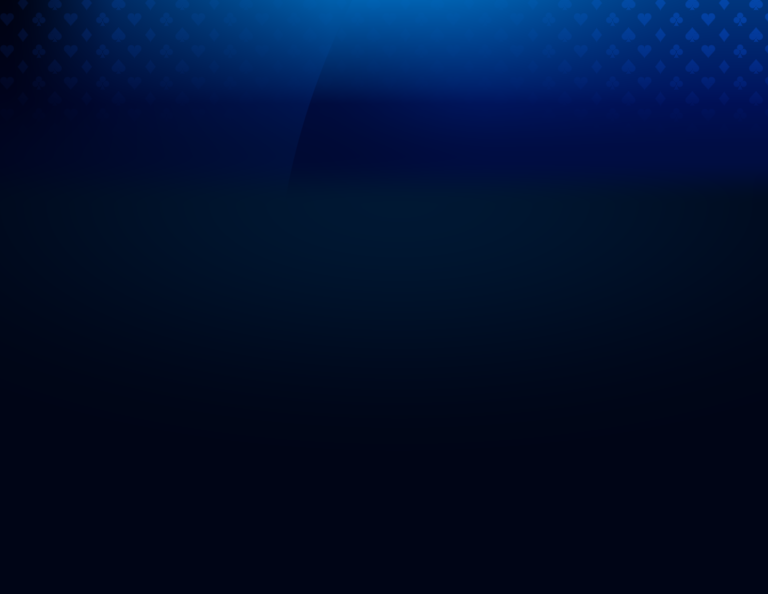
Write a Shadertoy shader that draws this background.

```glsl
// A dark navy backdrop with a blue lit band along the top, split by a curved
// sheen edge. Card suits repeat on a staggered lattice and fade downwards;
// below the band a soft elliptical glow sinks into near black.
#define STEP 0.02683                       // half spacing of the suit lattice
#define SUIT_SIZE 0.0122                   // suit radius, in canvas heights
#define SUIT_TINT vec3(0.012, 0.065, 0.17) // light added by a suit
#define BAND_TOP 0.262                     // depth where the band starts to fade
#define BAND_END 0.345                     // depth where the band is gone
#define FLOOR_COLOR vec3(0.0, 0.021, 0.088)
#define GLOW_COLOR vec3(0.0, 0.072, 0.112)

float heart(vec2 q) {
    q.x = abs(q.x);
    float lobe = length(q - vec2(0.45, 0.3)) - 0.5;
    float core = length(q) - 0.4;
    float tip = max(dot(q - vec2(0.0, -0.95), vec2(0.743, -0.669)), q.y + 0.03);
    return min(min(lobe, core), tip);
}

float stem(vec2 q) {
    return max(abs(q.x) - 0.1 + 0.35 * (q.y + 0.4), abs(q.y + 0.6) - 0.35);
}

float spade(vec2 q) {
    return min(heart(vec2(q.x, 0.1 - q.y)), stem(q));
}

float club(vec2 q) {
    float top = length(q - vec2(0.0, 0.45)) - 0.43;
    float side = length(vec2(abs(q.x) - 0.47, q.y + 0.15)) - 0.43;
    return min(min(top, side), stem(q));
}

float diamond(vec2 q) {
    return (abs(q.x) * 1.3 + abs(q.y) - 0.95) * 0.61;
}

// Coverage of the suit lattice; p is measured from the top left corner.
float suits(vec2 p, float pixel) {
    vec2 g = (p - vec2(0.0118, 0.032)) / STEP;
    float row = floor(g.y + 0.5);
    float odd = mod(row, 2.0);
    float col = floor((g.x - odd) * 0.5 + 0.5);
    vec2 q = g - vec2(col * 2.0 + odd, row);
    q = vec2(q.x, -q.y) * STEP / SUIT_SIZE;
    bool second = mod(col, 2.0) > 0.5;
    float d = odd < 0.5 ? (second ? club(q) : heart(q))
                        : (second ? spade(q) : diamond(q));
    float soft = pixel / SUIT_SIZE;
    return 1.0 - smoothstep(-soft, soft, d);
}

// Vertical blend through three colours of the lit band.
vec3 bandColor(float depth, vec3 top, vec3 mid, vec3 low) {
    vec3 c = mix(top, mid, clamp(depth / 0.175, 0.0, 1.0));
    return mix(c, low, smoothstep(0.14, 0.27, depth));
}

vec3 leftPanel(float x, float depth) {
    float rise = smoothstep(0.0, 0.16, x);
    float shine = clamp((x - 0.12) / 0.31, 0.0, 1.0);
    vec3 top = mix(vec3(0.0, 0.01, 0.07), vec3(0.0, 0.14, 0.35), rise);
    top = mix(top, vec3(0.0, 0.37, 0.67), shine);
    vec3 mid = mix(vec3(0.0, 0.012, 0.11), vec3(0.0, 0.03, 0.19), rise);
    mid = mix(mid, vec3(0.0, 0.09, 0.34), shine);
    vec3 low = mix(vec3(0.0, 0.022, 0.13), vec3(0.0, 0.065, 0.25), x / 0.4);
    return bandColor(depth, top, mid, low);
}

vec3 rightPanel(float x, float depth) {
    float away = smoothstep(0.55, 0.95, x);
    float lift = smoothstep(0.38, 0.65, x);
    vec3 top = mix(vec3(0.0, 0.38, 0.69), vec3(0.0, 0.21, 0.49), away);
    vec3 mid = mix(vec3(0.0, 0.045, 0.24), vec3(0.0, 0.09, 0.38), lift);
    mid = mix(mid, vec3(0.0, 0.065, 0.35), away);
    vec3 low = mix(vec3(0.0, 0.038, 0.2), vec3(0.0, 0.05, 0.26), lift);
    return bandColor(depth, top, mid, low);
}

void mainImage(out vec4 fragColor, in vec2 fragCoord) {
    float pixel = 1.0 / iResolution.y;
    vec2 uv = fragCoord / iResolution.xy;
    float depth = 1.0 - uv.y;
    vec2 p = vec2(fragCoord.x * pixel, depth);

    // Lower field: a wide glow under the band
    vec2 reach = (vec2(uv.x, depth) - vec2(0.52, 0.34)) / vec2(0.8, 0.43);
    float glow = 1.0 - smoothstep(0.0, 1.0, length(reach));
    vec3 color = FLOOR_COLOR + GLOW_COLOR * glow;

    // Lit band, split along the curved edge
    float edge = 0.593 - 0.493 * depth + 0.47 * depth * depth;
    float side = smoothstep(-pixel, pixel, p.x - edge);
    vec3 band = mix(leftPanel(uv.x, depth), rightPanel(uv.x, depth), side);

    // Suits, strongest towards both sides
    float spread = mix(0.12, 1.0, smoothstep(0.12, 0.42, abs(uv.x - 0.5)));
    float fade = 1.0 - smoothstep(0.03, 0.24, depth);
    float corner = mix(0.55, 1.0, smoothstep(0.6, 1.0, uv.x));
    band += SUIT_TINT * suits(p, pixel) * spread * fade * corner;

    color = mix(band, color, smoothstep(BAND_TOP, BAND_END, depth));
    fragColor = vec4(color, 1.0);
}
```
